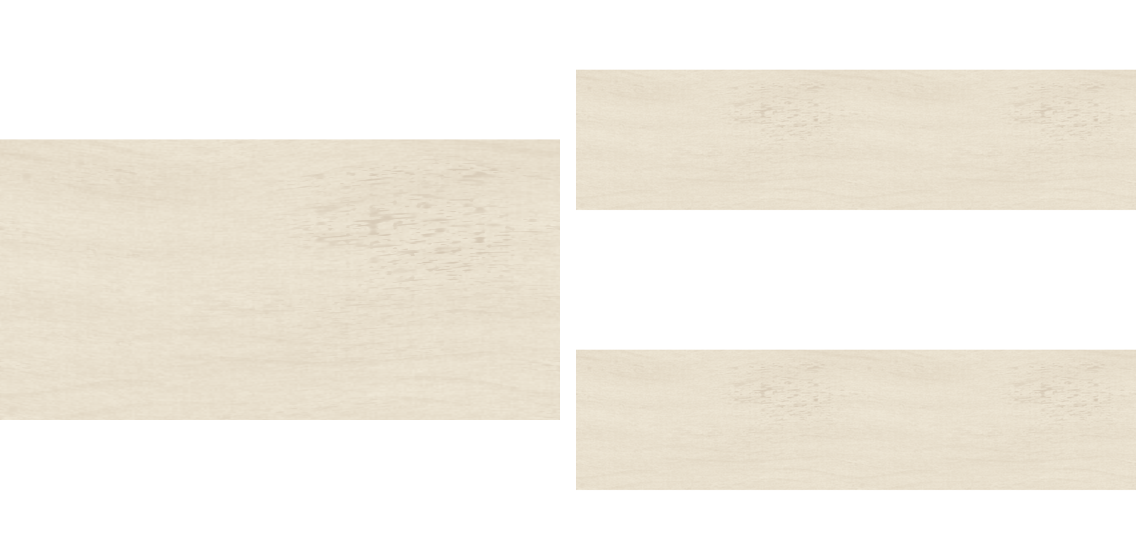
Left, the tile; right, the same tile 2 across and 2 down.
Reproduce this texture procedurally as a three.js fragment shader.

```glsl
// Pale cream wood plank with fine horizontal grain, lying across a white ground.
#define CREAM vec3(0.922, 0.890, 0.822)
#define SHADE vec3(0.900, 0.862, 0.790)
#define PORE_COLOR vec3(0.780, 0.715, 0.635)
#define PLANK_BOTTOM 0.25
#define PLANK_TOP 0.751
#define EDGE_SOFTNESS 0.001
#define GRAIN_BEND 0.045
#define GROWTH_LINES 22.0
#define STREAK_STRENGTH 1.1
#define SPECKLE_STRENGTH 0.9
#define PORE_STRENGTH 0.55

varying vec2 vUv;

const float TAU = 6.28318;

float hash(vec2 p) {
  return fract(sin(dot(p, vec2(127.1, 311.7))) * 43758.5453);
}

// Value noise in 0..1 with a whole number of cells, wrapping on both axes.
float wrapNoise(vec2 uv, vec2 cells, float seed) {
  vec2 p = uv * cells;
  vec2 cell = floor(p);
  vec2 f = fract(p);
  f = f * f * (3.0 - 2.0 * f);
  vec2 lo = mod(cell, cells);
  vec2 hi = mod(cell + 1.0, cells);
  float bottom = mix(hash(lo + seed), hash(vec2(hi.x, lo.y) + seed), f.x);
  float top = mix(hash(vec2(lo.x, hi.y) + seed), hash(hi + seed), f.x);
  return mix(bottom, top, f.y);
}

// Sum of long streaks, each layer finer than the last, centred on zero.
float streaks(vec2 uv) {
  float sum = 0.0;
  float weight = 0.5;
  vec2 cells = vec2(3.0, 20.0);
  for (int i = 0; i < 5; i++) {
    sum += weight * (wrapNoise(uv, cells, 13.0 * float(i)) - 0.5);
    cells *= 2.0;
    weight *= 0.8;
  }
  return sum;
}

// Thin, broken contour lines that follow the bent grain.
float growthLines(vec2 uv) {
  float drift = 1.6 * wrapNoise(uv, vec2(3.0, 7.0), 71.0);
  float phase = fract(uv.y * GROWTH_LINES + drift);
  float line = smoothstep(0.65, 0.94, phase) * (1.0 - smoothstep(0.94, 1.0, phase));
  return line * smoothstep(0.4, 0.8, wrapNoise(uv, vec2(5.0, 24.0), 83.0));
}

// Short dark dashes, densest at the upper right of the plank.
float pores(vec2 uv) {
  float side = 0.5 + 0.5 * cos(TAU * (uv.x - 0.76));
  float height = exp(-pow((uv.y - 0.58) / 0.12, 2.0));
  float patches = wrapNoise(uv, vec2(5.0, 32.0), 29.0);
  float density = smoothstep(0.25, 1.1, 0.65 * patches + 0.6 * side * height);
  float longDash = smoothstep(0.62, 0.95, wrapNoise(uv, vec2(42.0, 270.0), 37.0));
  float shortDash = smoothstep(0.65, 0.95, wrapNoise(uv, vec2(95.0, 340.0), 53.0));
  return density * max(longDash, 0.8 * shortDash);
}

void main() {
  // Bend the grain gently so it rises and falls along the plank.
  float bend = wrapNoise(vUv, vec2(3.0, 4.0), 5.0) - 0.5;
  float sway = 0.012 * sin(TAU * (vUv.x - 0.1));
  vec2 grain = vec2(vUv.x, vUv.y + GRAIN_BEND * bend + sway);

  // Broad clouds, streaks and a fine rough speckle set the tone.
  float clouds = wrapNoise(vUv, vec2(4.0, 9.0), 17.0) - 0.5;
  float speckle = wrapNoise(vUv, vec2(210.0, 300.0), 61.0) - 0.5;
  float fiber = wrapNoise(grain, vec2(60.0, 360.0), 97.0) - 0.5;
  float tone = 0.56 + 0.6 * clouds + STREAK_STRENGTH * streaks(grain);
  tone += SPECKLE_STRENGTH * (speckle + 0.8 * fiber);
  tone -= 0.7 * growthLines(grain);

  vec3 wood = mix(SHADE, CREAM, tone);
  wood = mix(wood, PORE_COLOR, PORE_STRENGTH * pores(grain));

  // Lay the plank on white with clean horizontal edges.
  float inside = smoothstep(PLANK_BOTTOM - EDGE_SOFTNESS, PLANK_BOTTOM + EDGE_SOFTNESS, vUv.y);
  inside *= 1.0 - smoothstep(PLANK_TOP - EDGE_SOFTNESS, PLANK_TOP + EDGE_SOFTNESS, vUv.y);
  gl_FragColor = vec4(mix(vec3(1.0), wood, inside), 1.0);
}
```
